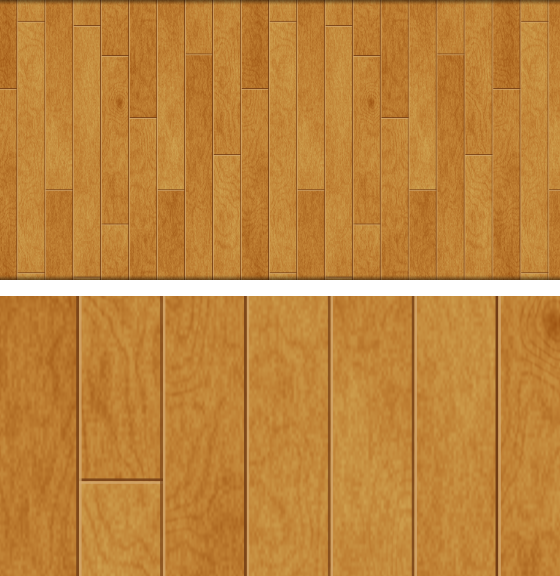
Top: the whole. Bottom: its middle third, enlarged.
A Shadertoy shader for this texture:

```glsl
// Varnished plank floor: a square tile of nine boards, repeated across and down.
// Each board has its own end joint and tone ramp; grain is contoured value noise
// in board coordinates, with a knot on one board and bevelled seams between all.

const float TILE = 0.8984;          // tile side, in canvas heights
const float TILE_LEFT = 0.0625;     // first tile edge, in canvas heights
const float PLANKS = 9.0;
const int KNOT_PLANK = 3;
const float SECOND_JOINT = 0.893;   // the knotty plank is cut twice

const vec3 AMBER = vec3(0.65, 0.37, 0.10);
const vec3 HONEY = vec3(0.75, 0.50, 0.20);
const vec3 STRAW = vec3(0.81, 0.63, 0.31);
const vec3 GROOVE = vec3(0.45, 0.24, 0.08);
const vec3 BEVEL = vec3(0.83, 0.66, 0.43);

// Per plank: joint height from the tile top, tone below it, tone at the far end
const float JOINT[9] = float[9](0.087, 0.757, 0.104, 0.223, 0.470, 0.757, 0.217, 0.617, 0.354);
const float TONE_START[9] = float[9](0.72, 0.30, 0.70, 0.58, 0.65, 0.32, 0.22, 0.72, 0.52);
const float TONE_END[9] = float[9](0.62, 0.72, 0.60, 0.46, 0.30, 0.82, 0.58, 0.52, 0.28);

float hash(vec2 p) {
    vec3 q = fract(p.xyx * 0.1031);
    q += dot(q, q.yzx + 33.33);
    return fract((q.x + q.y) * q.z);
}

float noise(vec2 p) {
    vec2 i = floor(p), f = fract(p);
    f = f * f * (3.0 - 2.0 * f);
    return mix(mix(hash(i), hash(i + vec2(1, 0)), f.x),
               mix(hash(i + vec2(0, 1)), hash(i + vec2(1, 1)), f.x), f.y);
}

// Soft-edged strip covering lo..hi
float strip(float d, float lo, float hi, float px) {
    return smoothstep(lo - 0.5 * px, lo + 0.5 * px, d)
         - smoothstep(hi - 0.5 * px, hi + 0.5 * px, d);
}

// Dark groove followed by a pale bevel, centred on d = 0
vec3 seam(vec3 color, float d, float strength, float px) {
    color = mix(color, GROOVE, strength * strip(d, -0.0042, -0.0005, px));
    return mix(color, BEVEL, 0.8 * strip(d, -0.0005, 0.0028, px));
}

// Signed wrapped distance to the nearest whole number
float wrapped(float x) { return x - floor(x + 0.5); }

vec3 woodRamp(float t) {
    return t < 0.5 ? mix(AMBER, HONEY, t * 2.0) : mix(HONEY, STRAW, t * 2.0 - 1.0);
}

// Tone offset from grain; q.x spans the board, q.y runs along it
float grain(vec2 q, float seed, float figure, float knot) {
    vec2 s = vec2(seed * 17.3, seed * 7.1);
    vec2 k = (q - vec2(0.66, 0.183)) * vec2(1.0, 5.5);
    float r2 = dot(k, k) * knot + (1.0 - knot) * 9.0;
    float height = noise(q * vec2(1.5, 5.0) + s)
                 + 0.18 * noise(q * vec2(5.0, 18.0) + s)
                 + 0.9 * exp(-r2 * 7.0);
    float rings = pow(0.5 + 0.5 * sin(height * 48.0), 3.0);
    float blotch = noise(q * vec2(2.0, 9.0) + s + 40.0) - 0.5;
    float fibre = noise(q * vec2(24.0, 38.0) + s) - 0.5;
    float pores = noise(q * vec2(38.0, 170.0) + s) - 0.5;
    return figure * (0.3 - rings) + 0.24 * blotch + 0.20 * fibre + 0.30 * pores
         - 0.55 * exp(-r2 * 70.0);
}

void mainImage(out vec4 fragColor, in vec2 fragCoord) {
    vec2 uv = fragCoord / iResolution.y;
    vec2 p = vec2(uv.x - TILE_LEFT, 1.0 - uv.y) / TILE;
    float px = 1.0 / (iResolution.y * TILE);

    // Plank and position along its board
    float column = floor(p.x * PLANKS);
    int plank = int(mod(column, PLANKS));
    float across = p.x * PLANKS - column;
    float along = fract(p.y - JOINT[plank]);
    float jointDist = wrapped(p.y - JOINT[plank]);
    float seed = float(plank) + 1.0;
    float tone = mix(TONE_START[plank], TONE_END[plank], along);
    float knot = 0.0;

    // Extra cut on the knotty plank
    if (plank == KNOT_PLANK) {
        float cut = wrapped(p.y - SECOND_JOINT);
        if (abs(cut) < abs(jointDist)) jointDist = cut;
        bool shortBoard = along > SECOND_JOINT - JOINT[plank];
        knot = shortBoard ? 0.0 : 1.0;
        if (shortBoard) {
            seed += PLANKS;
            tone = mix(0.70, 0.42, fract(p.y - SECOND_JOINT) * 3.0);
        }
    }

    // Wood
    float figure = mix(0.08, 0.22, hash(vec2(seed, 5.0))) + 0.08 * knot;
    tone += grain(vec2(across, along), seed, figure, knot);
    vec3 color = woodRamp(clamp(tone, -0.2, 1.1));

    // Joints, then long seams
    color = seam(color, jointDist, 0.85, px);
    float seamIndex = mod(floor(p.x * PLANKS + 0.5), PLANKS);
    float strength = mix(0.55, 1.0, hash(vec2(seamIndex, 9.0)));
    color = seam(color, wrapped(p.x * PLANKS) / PLANKS, strength, px);

    // Shadow along the top and bottom of the canvas
    float edge = min(uv.y, 1.0 - uv.y);
    color *= mix(0.5, 1.0, smoothstep(-0.004, 0.02, edge));
    fragColor = vec4(color, 1.0);
}
```
